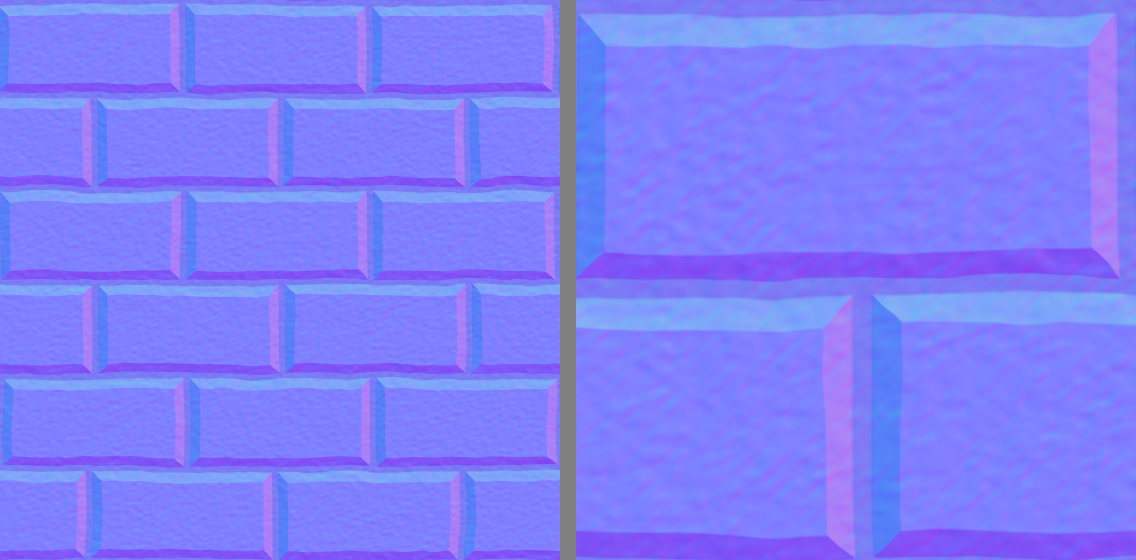
Left: the whole. Right: its middle third, enlarged.
A WebGL 2 fragment shader for this texture map:

```glsl
#version 300 es
precision highp float;
// Tangent-space normal map of a running-bond wall of bevelled stone blocks.
// A wrapped height field (mitred bevels, wavy edges, slanted stone grain)
// is differentiated numerically and its normal is encoded as colour.

uniform vec2 u_resolution;
out vec4 fragColor;

const vec2 GRID = vec2(3.0, 6.0);            // blocks across, courses up
const float COURSE_SHIFT = 0.023;            // vertical offset, in courses
const float ROW_JITTER = 0.035;              // joint drift per course, in blocks
const vec2 JOINT = vec2(0.0055, 0.0052);     // half width of the mortar
const vec2 BEVEL_LOW = vec2(0.0170, 0.0155); // left, bottom bevel widths
const vec2 BEVEL_HIGH = vec2(0.0165, 0.0185);// right, top bevel widths
const float DEPTH = 0.0056;                  // height of a block over the mortar
const vec2 WAVE = vec2(0.0050, 0.0065);      // slow bending of the edges
const vec2 CHIP = vec2(0.0010, 0.0026);      // ragged detail of the edges
const float GRAIN = 0.00042;                 // fine slanted grain
const float PITS = 0.00040;                  // medium roughness
const float SWELL = 0.00045;                 // broad unevenness
const float MORTAR_SHADE = 0.965;
const float SAMPLE_STEP = 0.0008;            // smallest derivative step

float hash(vec2 cell, float seed) {
  uvec2 q = uvec2(ivec2(cell)) * uvec2(1597u, 3571u);
  uint n = (q.x ^ (q.y + uint(seed) * 7919u)) * 74761u;
  n = (n ^ (n >> 15)) * 48271u;
  n = (n ^ (n >> 13)) * 69621u;
  return float((n ^ (n >> 16)) & 65535u) / 65535.0;
}

// Value noise in -0.5..0.5 that wraps after a whole number of cells.
float wrapNoise(vec2 p, vec2 period, float seed) {
  p *= period;
  vec2 cell = floor(p);
  vec2 f = p - cell;
  f = f * f * f * (f * (f * 6.0 - 15.0) + 10.0);
  vec2 a = mod(cell, period);
  vec2 b = mod(cell + 1.0, period);
  float low = mix(hash(a, seed), hash(vec2(b.x, a.y), seed), f.x);
  float high = mix(hash(vec2(a.x, b.y), seed), hash(b, seed), f.x);
  return mix(low, high, f.y) - 0.5;
}

// 0 in the mortar, rising over the bevels to 1 on the face of a block.
float blockProfile(vec2 p) {
  vec2 wave = vec2(wrapNoise(p, vec2(7.0, 13.0), 1.0),
                   wrapNoise(p, vec2(13.0, 7.0), 2.0));
  vec2 chip = vec2(wrapNoise(p, vec2(60.0, 36.0), 3.0),
                   wrapNoise(p, vec2(40.0, 84.0), 4.0));
  vec2 g = (p + WAVE * wave + CHIP * chip) * GRID;
  g.y += COURSE_SHIFT;
  float row = floor(g.y);
  float drift = hash(vec2(mod(row, GRID.y), 0.0), 5.0) - 0.7;
  g.x -= 0.5 * mod(row + 1.0, 2.0) + ROW_JITTER * drift;

  vec2 local = fract(g) / GRID;
  vec2 low = (local - JOINT) / BEVEL_LOW;
  vec2 high = (1.0 / GRID - local - JOINT) / BEVEL_HIGH;
  vec2 side = min(low, high);
  return clamp(min(side.x, side.y), 0.0, 1.0);
}

// Stone surface: whole-number shears keep the slanted grain seamless.
float stoneRelief(vec2 p) {
  vec2 slant = vec2(p.x - p.y, p.x + p.y);
  return GRAIN * wrapNoise(slant, vec2(150.0, 76.0), 6.0)
       + PITS * wrapNoise(p, vec2(96.0, 144.0), 7.0)
       + SWELL * wrapNoise(slant, vec2(34.0, 18.0), 8.0);
}

float height(vec2 p) {
  return DEPTH * blockProfile(p) + stoneRelief(p);
}

void main() {
  vec2 uv = gl_FragCoord.xy / u_resolution;

  // Central differences; the step also smooths the creases.
  float e = max(SAMPLE_STEP, 0.5 / min(u_resolution.x, u_resolution.y));
  vec2 dx = vec2(e, 0.0);
  vec2 dy = vec2(0.0, e);
  vec2 slope = vec2(height(uv + dx) - height(uv - dx),
                    height(uv + dy) - height(uv - dy)) / (2.0 * e);

  // Encode the normal and dim the mortar slightly.
  vec3 normal = normalize(vec3(-slope, 1.0));
  float face = smoothstep(0.0, 0.12, blockProfile(uv));
  vec3 colour = (normal * 0.5 + 0.5) * mix(MORTAR_SHADE, 1.0, face);
  fragColor = vec4(colour, 1.0);
}
```
